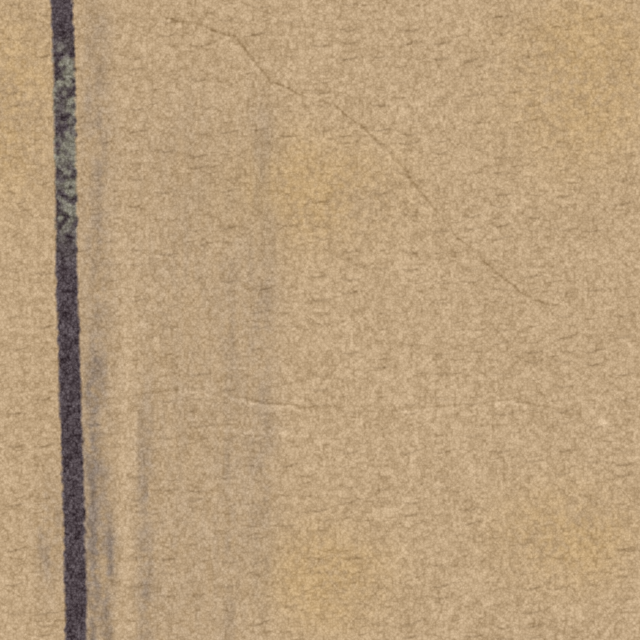
Write a WebGL 2 fragment shader that draws this texture.

```glsl
#version 300 es
precision highp float;

#define GRAIN_CELLS 235.0
#define GRAIN_GAIN 0.15
#define FLECK_GAIN 0.075
#define MOTTLE_GAIN 0.013
#define WRINKLE_GRID vec2(21.0, 52.0)
#define WRINKLE_GAIN 0.085
#define STRIPE_HALF 0.0168
#define STRIPE_EDGE 0.0035
#define CREASE_WIDTH 0.0024
#define CREASE_GAIN 0.075

uniform vec2 u_resolution;
out vec4 fragColor;

const vec3 CLOTH = vec3(0.748, 0.641, 0.503);
const vec3 OCHRE = vec3(0.748, 0.625, 0.445);
const vec3 SOOT = vec3(0.47, 0.42, 0.39);
const vec3 INK = vec3(0.305, 0.265, 0.280);
const vec3 WORN = vec3(0.49, 0.475, 0.42);

vec2 hash2(vec2 p) {
    vec3 q = fract(p.xyx * vec3(0.1031, 0.1030, 0.0973));
    q += dot(q, q.yzx + 33.33);
    return fract((q.xx + q.yz) * q.zy);
}

// Distance to the nearest scattered cell point
float cellular(vec2 p) {
    vec2 cell = floor(p), f = fract(p);
    float nearest = 2.0;
    for (int y = -1; y <= 1; y++)
        for (int x = -1; x <= 1; x++) {
            vec2 o = vec2(x, y);
            nearest = min(nearest, length(o + hash2(cell + o) - f));
        }
    return nearest;
}

// Smoothly blended random values, -0.5 to 0.5
float speckle(vec2 p) {
    vec2 c = floor(p), f = fract(p);
    f *= f * (3.0 - 2.0 * f);
    vec2 e = vec2(1.0, 0.0);
    return mix(mix(hash2(c).x, hash2(c + e).x, f.x),
        mix(hash2(c + e.yx).x, hash2(c + e.xx).x, f.x), f.y) - 0.5;
}

// Layered sines, roughly -1 to 1
float waves(vec2 p) {
    float sum = 0.0, gain = 0.5;
    for (int i = 0; i < 5; i++) {
        sum += gain * sin(p.x + 1.7 * sin(p.y)) * cos(p.y + 1.3 * sin(p.x * 0.8));
        p = mat2(1.5, 1.1, -1.1, 1.5) * p + 2.3;
        gain *= 0.6;
    }
    return sum;
}

float segment(vec2 p, vec2 a, vec2 b) {
    vec2 ab = b - a;
    return length(p - a - ab * clamp(dot(p - a, ab) / dot(ab, ab), 0.0, 1.0));
}

float polyline(vec2 p, vec2 pts[8]) {
    float d = 1.0;
    for (int i = 0; i < 7; i++) d = min(d, segment(p, pts[i], pts[i + 1]));
    return d;
}

float soft(float d, float width) { return exp(-d * d / (width * width)); }

float blob(vec2 p, vec2 centre, vec2 size) {
    vec2 q = (p - centre) / size;
    return exp(-dot(q, q));
}

// Vertical smudge fading between two heights
float streak(vec2 p, float x, float width, float low, float high) {
    return soft(p.x - x, width) * smoothstep(low - 0.1, low + 0.1, p.y)
        * (1.0 - smoothstep(high - 0.12, high + 0.12, p.y));
}

// Short bent threads, one at most in each cell
float wrinkles(vec2 p, vec2 grid) {
    vec2 g = p * grid + vec2(0.0, 0.5 * waves(p * 9.0));
    vec2 rnd = hash2(floor(g) + 7.0), f = fract(g) - 0.5;
    float y = f.y - (rnd.x - 0.5) * 0.4 - 0.1 * sin(f.x * 7.0 + rnd.y * 6.0);
    float ends = 1.0 - smoothstep(0.1, 0.48, abs(f.x));
    return soft(y, 0.12) * ends * smoothstep(0.45, 1.0, rnd.y);
}

void main() {
    vec2 p = gl_FragCoord.xy / u_resolution;
    float mottle = waves(p * 14.0);
    vec2 weave = p + 0.0025 * vec2(speckle(p * 110.0), speckle(p * 120.0 + 50.0));
    float grain = 0.6 * (0.47 - cellular(weave * GRAIN_CELLS)) + 0.7 * speckle(weave.yx * GRAIN_CELLS + 9.0);
    float flecks = speckle(mat2(0.8, 0.6, -0.6, 0.8) * p * 125.0 + 31.0);

    // Cloth with ochre patches
    float ochre = blob(p, vec2(0.48, 0.70), vec2(0.13, 0.08)) + blob(p, vec2(0.91, 0.88), vec2(0.12, 0.13))
        + blob(p, vec2(0.89, 0.16), vec2(0.10, 0.07)) + blob(p, vec2(0.51, 0.10), vec2(0.09, 0.08))
        + blob(p, vec2(0.02, 0.84), vec2(0.07, 0.15));
    vec3 colour = mix(CLOTH, OCHRE, clamp(ochre * (0.6 + 0.6 * mottle + flecks), 0.0, 0.8));
    float threads = wrinkles(p, WRINKLE_GRID) + 0.6 * wrinkles(p + 0.37, WRINKLE_GRID * 1.6);
    colour += MOTTLE_GAIN * mottle - WRINKLE_GAIN * threads * vec3(1.0, 0.95, 0.85);

    // Soot streaks, frayed along the fibres
    vec2 bent = p + vec2(0.006 * waves(p * vec2(6.0, 20.0)), 0.0);
    float soot = 0.28 * streak(bent, 0.150, 0.024, 0.0, 1.0) + 0.42 * streak(bent, 0.142, 0.013, -0.1, 0.42)
        + 0.36 * streak(bent, 0.168, 0.010, -0.2, 0.20) + 0.28 * streak(bent, 0.226, 0.013, -0.1, 0.36)
        + 0.17 * streak(bent, 0.410, 0.026, 0.05, 0.85) + 0.12 * streak(bent, 0.360, 0.016, -0.1, 0.70)
        + 0.11 * streak(bent, 0.29, 0.09, -0.1, 0.85) + 0.42 * blob(bent, vec2(0.078, 0.16), vec2(0.022, 0.08));
    float fray = 0.85 + 0.4 * mottle + 1.1 * speckle(p * vec2(110.0, 26.0)) + 0.9 * flecks;
    colour = mix(colour, SOOT, clamp(soot * fray, 0.0, 0.75));
    colour += 0.02 * streak(bent, 0.198, 0.012, 0.0, 0.65);

    // Broken creases: dark folds, pale lower lips
    vec2 upper[8] = vec2[8](vec2(0.25, 0.975), vec2(0.37, 0.945), vec2(0.42, 0.873), vec2(0.53, 0.833),
        vec2(0.61, 0.76), vec2(0.715, 0.63), vec2(0.81, 0.543), vec2(1.02, 0.475));
    vec2 lower[8] = vec2[8](vec2(0.22, 0.385), vec2(0.31, 0.391), vec2(0.43, 0.368), vec2(0.59, 0.359),
        vec2(0.70, 0.365), vec2(0.81, 0.375), vec2(0.945, 0.338), vec2(1.02, 0.333));
    vec2 q = p + 0.005 * vec2(waves(p * 35.0), waves(p.yx * 35.0 + 5.0));
    vec2 lip = q + vec2(0.002, 0.005);
    float darkPart = smoothstep(-0.25, 0.3, waves(p * 16.0 + 3.0));
    float palePart = smoothstep(-0.2, 0.4, waves(p * 19.0 + 8.0) + 0.5 * flecks);
    float fold = soft(polyline(q, upper), CREASE_WIDTH) + 0.7 * soft(polyline(q, lower), CREASE_WIDTH);
    float pale = 0.6 * soft(polyline(lip, upper), CREASE_WIDTH * 1.6) + 0.8 * soft(polyline(lip, lower), CREASE_WIDTH * 1.5);
    pale += 0.8 * soft(segment(q, vec2(0.33, 0.33), vec2(0.48, 0.32)), CREASE_WIDTH * 1.3);
    pale += 0.4 * soft(segment(q, vec2(0.655, 0.37), vec2(0.63, 0.13)), 0.006);
    pale += 0.6 * soft(segment(q, vec2(0.63, 0.13), vec2(0.585, 0.0)), 0.008);
    colour += CREASE_GAIN * (palePart * pale - 1.5 * darkPart * fold * (1.0 - 0.4 * p.x));
    colour += 0.1 * blob(q, vec2(0.943, 0.339), vec2(0.012, 0.006));

    // Leaning ink stripe, rubbed pale near the top
    float centre = mix(0.119, 0.096, p.y) + 0.0012 * sin(p.y * 9.0);
    float side = abs(p.x - centre + 0.004 * flecks) - STRIPE_HALF;
    float rubbed = smoothstep(0.57, 0.68, p.y) * (1.0 - smoothstep(0.90, 0.96, p.y));
    vec3 ink = mix(INK, WORN, rubbed * clamp(0.5 + 1.4 * flecks + 0.8 * waves(p * 55.0), 0.0, 1.0));
    float cover = 1.0 - smoothstep(-STRIPE_EDGE, STRIPE_EDGE, side);
    colour = mix(colour, ink, cover);

    colour += (GRAIN_GAIN * grain + FLECK_GAIN * flecks) * (1.0 + 0.4 * cover);
    fragColor = vec4(clamp(colour, 0.0, 1.0), 1.0);
}
```
